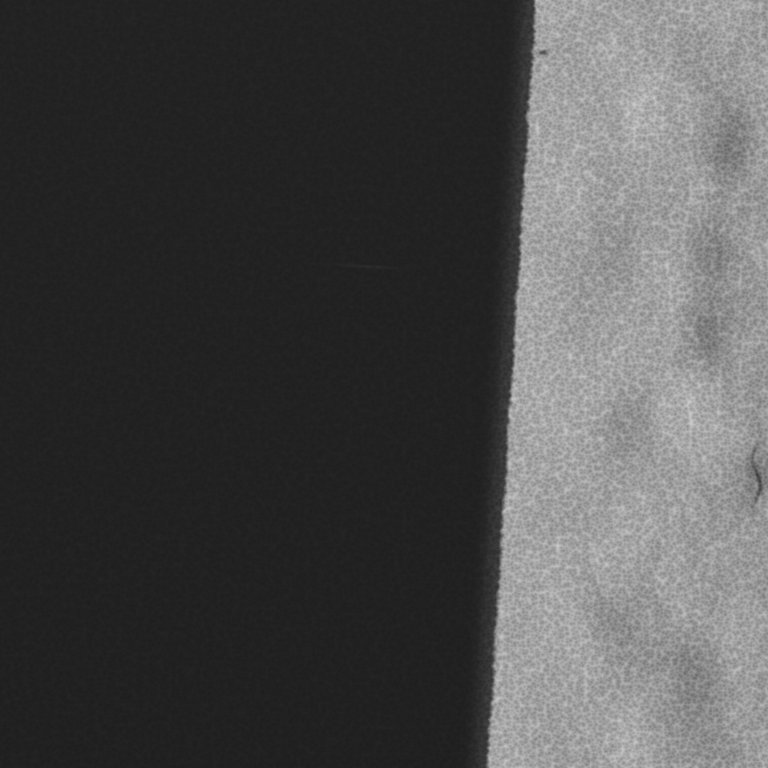
This texture is drawn by a Shadertoy shader. Its source:

```glsl
vec2 hash2(vec2 p) {
    vec3 q = fract(p.xyx * vec3(0.1031, 0.1030, 0.0973));
    q += dot(q, q.yzx + 33.33);
    return fract((q.xx + q.yz) * q.zy);
}

// Distance to the nearest jittered cell point, centred near zero
float cellular(vec2 p) {
    vec2 cell = floor(p), local = fract(p);
    float nearest = 4.0;
    for (int y = -1; y <= 1; y++) {
        for (int x = -1; x <= 1; x++) {
            vec2 offset = vec2(x, y);
            vec2 delta = offset + hash2(cell + offset + 40.0) - local;
            nearest = min(nearest, dot(delta, delta));
        }
    }
    return sqrt(nearest) - 0.45;
}

// Rotated, warped sine octaves, roughly -1 to 1
float layeredSines(vec2 p) {
    float sum = 0.0, amplitude = 0.5;
    for (int i = 0; i < 5; i++) {
        p += 0.6 * sin(p.yx * 1.3 + float(i) * 1.7);
        sum += amplitude * sin(p.x) * sin(p.y + 0.8);
        p = mat2(1.45, 1.05, -1.05, 1.45) * p + 2.3;
        amplitude *= 0.65;
    }
    return sum;
}

float grain(vec2 uv) {
    return 0.6 * cellular(uv * vec2(190.0, 210.0))
         + 0.5 * cellular(uv.yx * 110.0 + 17.0);
}

float softSpot(vec2 uv, vec2 centre, vec2 radius) {
    vec2 d = (uv - centre) / radius;
    return exp(-dot(d, d));
}

// Broad stains: centre x, centre y, radius, brightness change
float stains(vec2 uv) {
    vec4 spots[10] = vec4[10](
        vec4(0.94, 0.80, 0.040, -0.11), vec4(0.93, 0.67, 0.035, -0.11),
        vec4(0.92, 0.56, 0.035, -0.09), vec4(0.90, 0.11, 0.045, -0.10),
        vec4(0.80, 0.18, 0.035, -0.08), vec4(0.99, 0.38, 0.030, -0.11),
        vec4(0.79, 0.66, 0.045, -0.05), vec4(0.82, 0.42, 0.040, -0.05),
        vec4(0.86, 0.83, 0.045, 0.05), vec4(0.88, 0.47, 0.040, 0.06));
    float sum = 0.0;
    for (int i = 0; i < 10; i++) {
        vec4 s = spots[i];
        sum += s.w * softSpot(uv, s.xy, s.z * vec2(0.9, 1.4));
    }
    return sum;
}

float darkPanel(vec2 uv, float edgeDistance, float noise) {
    float shade = 0.128 + 0.008 * uv.y + 0.028 * noise;
    // Penumbra along the boundary
    float glow = smoothstep(-0.045, 0.0, edgeDistance);
    shade += 0.10 * glow * glow * (1.0 + 0.8 * noise);
    // Faint scratch
    float scratchY = 0.654 - 0.06 * (uv.x - 0.46);
    return shade + 0.035 * softSpot(uv, vec2(0.475, scratchY), vec2(0.04, 0.0022));
}

float paleWall(vec2 uv, float edgeDistance, float noise) {
    float shade = 0.655 - 0.13 * edgeDistance;
    float roughness = smoothstep(0.0, 0.15, edgeDistance);
    shade += mix(0.025, 0.055, roughness) * layeredSines(uv * vec2(32.0, 22.0));
    shade += 0.025 * roughness * layeredSines(uv * vec2(75.0, 14.0) + 5.0);
    shade += stains(uv) + 0.25 * noise;
    // Narrow crack and small pits
    float crackX = 0.985 + 0.005 * sin(uv.y * 90.0);
    shade -= 0.20 * softSpot(uv, vec2(crackX, 0.38), vec2(0.003, 0.045));
    shade -= 0.35 * softSpot(uv, vec2(0.707, 0.932), vec2(0.006, 0.003));
    return shade;
}

void mainImage(out vec4 fragColor, in vec2 fragCoord) {
    vec2 uv = fragCoord / iResolution.xy;
    float noise = grain(uv);

    // Slanted boundary with a slightly ragged outline
    float edgeDistance = uv.x - (0.634 + 0.063 * uv.y);
    float ragged = edgeDistance + 0.004 * cellular(uv * vec2(60.0, 120.0))
                 + 0.0008 * sin(uv.y * 45.0);
    float wallMask = smoothstep(-0.003, 0.004, ragged);

    float shade = mix(darkPanel(uv, edgeDistance, noise),
                      paleWall(uv, max(edgeDistance, 0.0), noise), wallMask);
    fragColor = vec4(vec3(clamp(shade, 0.0, 1.0)), 1.0);
}
```
